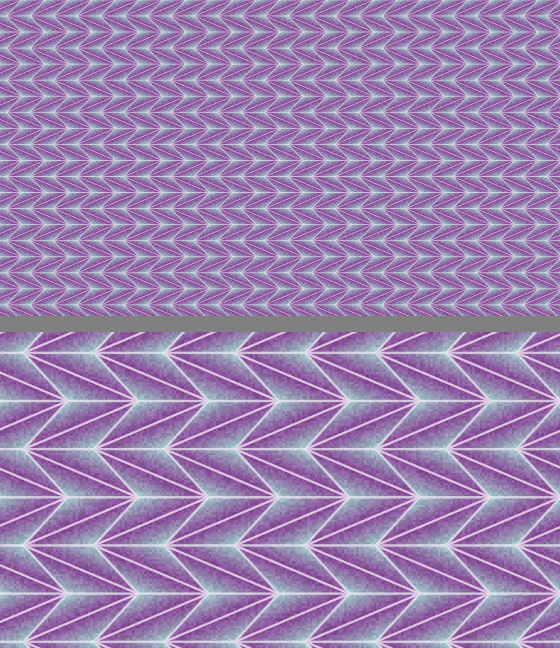
Top: the whole. Bottom: its middle third, enlarged.
A Shadertoy shader for this pattern:

```glsl
// Rows of slanted parallelograms, mirrored row by row into right-pointing chevrons.
// Each cell is split by its long diagonal and shaded from purple on the diagonal
// to pale teal at the blunt corners, with thin pale creases and a fine grain.

const float CELL_WIDTH = 0.0743;   // all lengths in canvas heights
const float ROW_HEIGHT = 0.0508;
const float SLANT = 0.62;          // sideways shift per row, in cell widths
const float CREASE_WIDTH = 0.0025;
const float GRAIN_SIZE = 0.0026;
const vec2 TIP_OFFSET = vec2(-0.0014, -0.0077);

const vec3 PURPLE = vec3(0.53, 0.25, 0.58);
const vec3 TEAL = vec3(0.62, 0.80, 0.79);
const vec3 CREASE = vec3(0.94, 0.92, 0.96);
const vec3 GLOW = vec3(0.82, 0.96, 0.93);

float hash(vec2 p) {
    vec3 q = fract(vec3(p.xyx) * 0.1031);
    q += dot(q, q.yzx + 33.33);
    return fract((q.x + q.y) * q.z);
}

// Slanted cell coordinates: x across the cell, y from notch row (0) to tip row (1)
vec2 chevronCell(vec2 p) {
    float v = 1.0 - abs(mod(p.y / ROW_HEIGHT + 1.0, 2.0) - 1.0);
    return vec2(fract(p.x / CELL_WIDTH - SLANT * (v - 1.0)), v);
}

// Distance to a sloped line, given its horizontal gap and run, in cell widths
float slopedDistance(float gap, float run) {
    return gap * CELL_WIDTH * ROW_HEIGHT / length(vec2(run * CELL_WIDTH, ROW_HEIGHT));
}

float stroke(float dist, float width, float pixel) {
    float coverage = 1.0 - smoothstep(-0.6 * pixel, 0.6 * pixel, dist - 0.5 * width);
    return coverage * min(1.0, width / pixel + 0.15);
}

void mainImage(out vec4 fragColor, in vec2 fragCoord) {
    float pixel = 1.0 / iResolution.y;
    vec2 p = (fragCoord - 0.5 * iResolution.xy) * pixel;
    vec2 cell = chevronCell(p - TIP_OFFSET);
    vec2 edgeGap = min(cell, 1.0 - cell);

    // Gradient away from the long diagonal
    float diagonalGap = abs(cell.x - cell.y);
    vec3 color = mix(PURPLE, TEAL, diagonalGap);

    // Speckle
    float grain = hash(floor(p / GRAIN_SIZE) + 500.0) - 0.5;
    color += 0.11 * grain;

    // Soft light where the creases meet
    vec2 cornerGap = edgeGap * vec2(CELL_WIDTH, ROW_HEIGHT);
    color = mix(color, GLOW, 0.5 * exp(-length(cornerGap) / 0.004));

    // Creases: row lines, zigzags and diagonals
    float rowLine = edgeGap.y * ROW_HEIGHT;
    float zigzag = slopedDistance(edgeGap.x, SLANT);
    float diagonal = slopedDistance(diagonalGap, 1.0 + SLANT);
    float outline = stroke(min(rowLine, zigzag), CREASE_WIDTH, pixel);
    float fold = stroke(diagonal, CREASE_WIDTH, pixel);
    color = mix(color, CREASE, max(0.72 * outline, 0.78 * fold));

    fragColor = vec4(clamp(color, 0.0, 1.0), 1.0);
}
```
